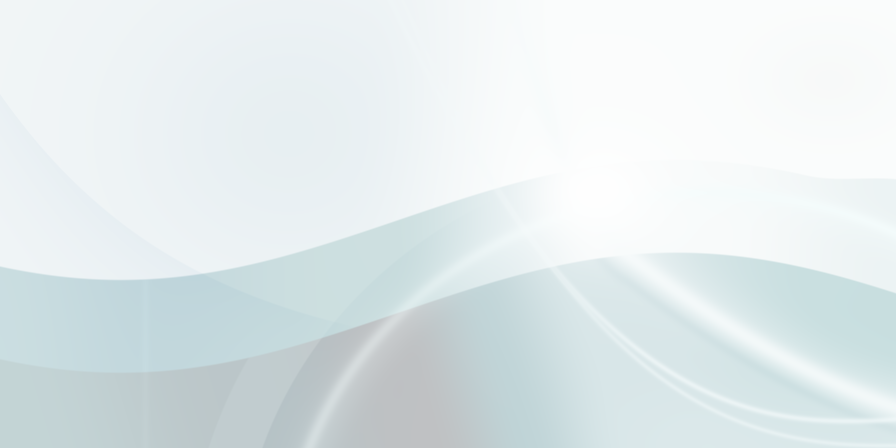
A Shadertoy shader for this background:

```glsl
// Pale abstract backdrop: a translucent wave band over a teal-grey base,
// crossed by elliptical arcs and sweeping ribbons of white light.
// Space is measured in canvas heights: x runs 0..2, y runs 0..1.

// Crest of the wave band; its lower edge is the same curve moved down.
float waveHeight(float x) {
    return 0.509 - 0.134 * cos(3.14159 * (x - 0.27) / 1.24);
}

// Height of a ribbon that falls from the top and levels out at x = foot.
float sweepHeight(float x, float foot, float base, float gain, float power) {
    return base + gain * pow(abs(foot - x) + 1e-4, power);
}

// Approximate distance to a ribbon, from its height and local slope.
float sweepDistance(vec2 p, float foot, float base, float gain, float power) {
    float h = sweepHeight(p.x, foot, base, gain, power);
    float slope = (sweepHeight(p.x + 0.01, foot, base, gain, power) - h) / 0.01;
    return (p.y - h) / sqrt(1.0 + slope * slope);
}

float bell(float d, float width) {
    return exp(-d * d / (width * width));
}

vec3 skyColor(vec2 p) {
    vec3 col = vec3(0.945, 0.961, 0.967);
    col = mix(col, vec3(0.900, 0.933, 0.945), 0.85 * bell(length((p - vec2(0.65, 0.70)) * vec2(0.9, 1.0)), 0.34));
    col = mix(col, vec3(0.982, 0.989, 0.988), smoothstep(0.78, 1.25, p.x + 0.12 * (0.6 - p.y)));
    return col - 0.012 * bell(length((p - vec2(1.85, 0.82)) * vec2(0.7, 1.0)), 0.12);
}

vec3 bandColor(float x) {
    vec3 col = mix(vec3(0.795, 0.870, 0.882), vec3(0.770, 0.850, 0.868), smoothstep(0.0, 0.32, x));
    col = mix(col, vec3(0.800, 0.873, 0.876), smoothstep(0.35, 0.75, x));
    col = mix(col, vec3(0.885, 0.927, 0.935), smoothstep(0.88, 1.15, x));
    col = mix(col, vec3(0.970, 0.980, 0.980), smoothstep(1.10, 1.35, x));
    return mix(col, vec3(0.925, 0.952, 0.955), smoothstep(1.6, 2.0, x));
}

vec3 baseColor(vec2 p) {
    float x = p.x - 0.3 * (0.3 - p.y);
    vec3 col = mix(vec3(0.765, 0.830, 0.836), vec3(0.735, 0.778, 0.788), smoothstep(0.0, 0.45, x));
    col = mix(col, vec3(0.750, 0.758, 0.765), smoothstep(0.55, 0.85, x));
    col = mix(col, vec3(0.750, 0.830, 0.842), smoothstep(0.88, 1.10, x));
    col = mix(col, vec3(0.845, 0.900, 0.908), smoothstep(1.08, 1.32, x));
    col = mix(col, vec3(0.785, 0.872, 0.876), smoothstep(1.45, 1.85, x));
    float pool = smoothstep(0.22, 0.0, p.y) * smoothstep(1.2, 1.6, p.x);
    return mix(col, vec3(0.865, 0.915, 0.922), 0.8 * pool);
}

void mainImage(out vec4 fragColor, in vec2 fragCoord) {
    vec2 p = fragCoord / iResolution.y;
    p.x *= 2.0 * iResolution.y / iResolution.x;
    float soft = 1.2 / iResolution.y;

    // Three stacked layers
    float wave = waveHeight(p.x);
    float crest = wave + 0.055 * smoothstep(1.80, 2.06, p.x);
    float sky = smoothstep(-soft, soft, p.y - crest);
    float base = smoothstep(soft, -soft, p.y - wave + 0.207);
    vec3 col = mix(bandColor(p.x), skyColor(p), sky);
    col = mix(col, baseColor(p), base);

    // Bluish veil under the falling curve at the left
    float fall = p.y - 0.17 - 0.62 * exp(-2.3 * p.x);
    float veil = smoothstep(soft, -soft, fall) * exp(fall * 5.0) * (1.0 - base);
    col -= vec3(0.030, 0.020, 0.012) * veil * smoothstep(0.85, 0.65, p.x);

    // Nested ellipse: two tonal edges and one bright arc
    float ring = length((p - vec2(1.58, -0.30)) / vec2(0.948, 0.87));
    float leftSide = smoothstep(1.15, 0.85, p.x) * (1.0 - sky);
    float outer = smoothstep(soft, -soft, ring - 1.225) * base;
    float inner = smoothstep(soft, -soft, ring - 1.104);
    col += vec3(0.020, 0.022, 0.022) * outer * (1.0 - inner) * leftSide;
    col -= vec3(0.022, 0.016, 0.012) * inner * leftSide * exp(-6.0 * (1.104 - ring));
    float arc = 0.42 * bell(ring - 1.0, 0.016) + 0.22 * bell(ring - 0.985, 0.045);
    arc *= mix(0.75, 1.5, smoothstep(0.9, 1.7, p.x)) * (1.0 - 0.6 * sky);
    col = mix(col, vec3(0.955, 0.985, 0.985), clamp(arc, 0.0, 1.0));

    // Broad ribbon, with a thin shade along its lower side
    float lift = max(1.4 - p.x, 0.0);
    float bend = 5.0 * lift * lift;
    float broad = sweepDistance(p - vec2(0.0, bend), 2.3, 0.03, 0.481, 1.74);
    broad /= 1.0 + 4.0 * lift;
    float reach = smoothstep(1.08, 1.28, p.x);
    col -= vec3(0.035, 0.025, 0.022) * bell(broad + 0.045, 0.012) * base * reach;
    float ribbon = 0.65 * bell(broad, 0.024) + 0.30 * bell(broad - 0.015, 0.06);
    col = mix(col, vec3(0.960, 0.978, 0.980), min(ribbon, 1.0) * reach);

    // Two thin ribbons that part near the bottom
    float thin = bell(sweepDistance(p, 1.9, 0.06, 0.882, 2.3), 0.0065);
    thin += 0.75 * bell(sweepDistance(p, 2.0, 0.005, 0.777, 2.54), 0.0055);
    float strength = mix(0.30, 0.72, smoothstep(1.1, 1.5, p.x));
    col = mix(col, vec3(0.950, 0.975, 0.978), min(thin, 1.0) * strength);

    // Faint upright streak and the central flare
    col += 0.012 * bell(p.x - 0.325, 0.008) * (1.0 - sky);
    float flare = length((p - vec2(1.33, 0.57)) * vec2(0.85, 1.1));
    col = mix(col, vec3(0.998), 0.85 * bell(flare, 0.13) + 0.12 * bell(flare, 0.3));

    fragColor = vec4(clamp(col, 0.0, 1.0), 1.0);
}
```
